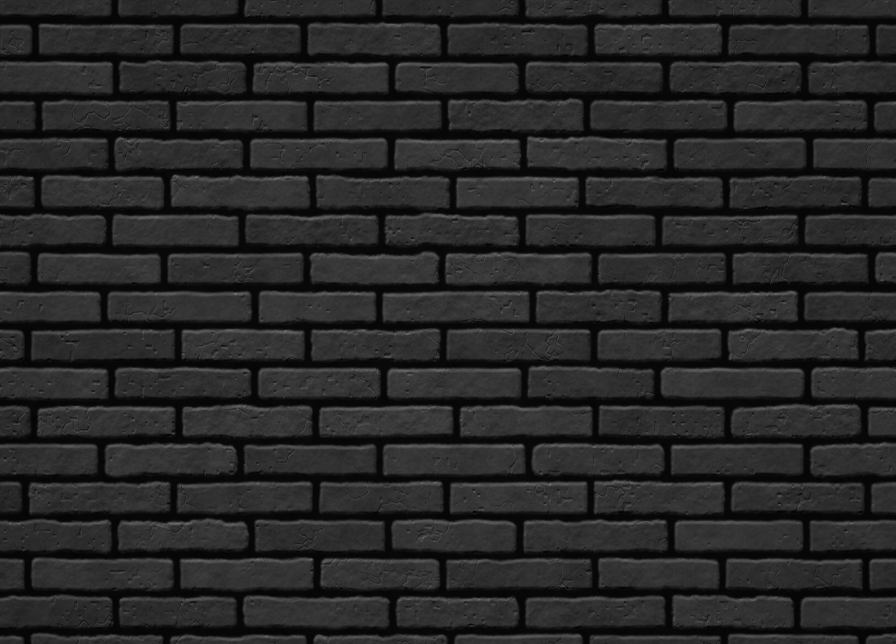
Write a Shadertoy shader that draws this texture.

```glsl
// Lengths are fractions of the canvas height
const vec2 PITCH = vec2(0.2158, 0.0593);
const vec2 GAP = vec2(0.0105, 0.0085);
const vec3 MORTAR = vec3(0.028);
const vec3 CLAY = vec3(0.192);

float hash(vec2 p) {
    vec3 q = fract(p.xyx * vec3(0.1031, 0.1030, 0.0973));
    q += dot(q, q.yzx + 33.33);
    return fract((q.x + q.y) * q.z);
}

float noise(vec2 p) {
    vec2 i = floor(p), f = fract(p);
    f = f * f * (3.0 - 2.0 * f);
    return mix(mix(hash(i), hash(i + vec2(1, 0)), f.x),
               mix(hash(i + vec2(0, 1)), hash(i + vec2(1, 1)), f.x), f.y);
}

float fbm(vec2 p) {
    float sum = 0.0, amplitude = 0.5;
    for (int i = 0; i < 4; i++) {
        sum += amplitude * noise(p);
        p = mat2(1.6, 1.2, -1.2, 1.6) * p + 17.3;
        amplitude *= 0.5;
    }
    return sum / 0.9375;
}

float roundBox(vec2 p, vec2 halfSize, float radius) {
    vec2 q = abs(p) - halfSize + radius;
    return length(max(q, 0.0)) + min(max(q.x, q.y), 0.0) - radius;
}

// Uneven position of the joint left of a brick, in brick pitches
float joint(float column, float row) {
    return column + 0.11 * (hash(vec2(column + 31.0, row + 7.0)) - 0.5);
}

// Column and row of the brick at p; rows count down from the top
vec2 brickId(vec2 p, float stagger) {
    float row = floor((0.9976 - p.y) / PITCH.y + 0.5);
    float x = p.x / PITCH.x - 0.23 - stagger * mod(row + 1.0, 2.0);
    float column = floor(x);
    column -= step(x, joint(column, row));
    column += step(joint(column + 1.0, row), x);
    return vec2(column, row);
}

// Signed distance to the chipped outline of one brick
float brickDistance(vec2 p, vec2 id, float stagger) {
    float shift = 0.23 + stagger * mod(id.y + 1.0, 2.0);
    float left = joint(id.x, id.y), right = joint(id.x + 1.0, id.y);
    vec2 center = vec2((0.5 * (left + right) + shift) * PITCH.x, 0.9976 - id.y * PITCH.y);
    vec2 size = vec2((right - left) * PITCH.x, PITCH.y) - GAP;
    size.y -= 0.003 * hash(id + 53.0);
    vec2 local = p - center;
    local.y += local.x * 0.022 * (hash(id + 11.0) - 0.5);
    float wear = mix(0.002, 0.006, pow(hash(id + 71.0), 2.0));
    vec2 seed = id * 5.7 + 40.0;
    local.y += wear * (noise(p * 28.0 + seed) - 0.5);
    float radius = mix(0.004, 0.011, hash(id + 91.0));
    float chips = fbm(p * 90.0 + seed) - 0.5;
    return roundBox(local, 0.5 * size, radius) + wear * chips;
}

// Thin wandering cracks, only in some patches
float cracks(vec2 p, vec2 seed) {
    float line = abs(fbm(p * 23.0 + seed) - 0.5);
    float patches = smoothstep(0.58, 0.75, noise(p * 16.0 + seed + 9.0));
    return (1.0 - smoothstep(0.0, 0.025, line)) * patches;
}

// Raised face with rounded edges, grain, pits and cracks
float relief(vec2 p, vec2 id, float stagger) {
    vec2 seed = id * 13.1 + 60.0;
    float face = smoothstep(-0.001, 0.006, -brickDistance(p, id, stagger));
    float roughness = mix(0.35, 0.95, hash(id + 23.0));
    float pits = smoothstep(0.76, 0.92, noise(p * 145.0 + seed));
    pits *= smoothstep(0.35, 0.7, noise(p * 20.0 + seed));
    return face + roughness * fbm(p * 75.0 + seed) - 0.4 * pits - 0.3 * cracks(p, seed);
}

void mainImage(out vec4 fragColor, in vec2 fragCoord) {
    vec2 p = fragCoord / iResolution.y;
    vec2 uv = fragCoord / iResolution.xy;
    float pixel = 1.0 / iResolution.y;
    float stagger = 0.55;
    vec2 id = brickId(p, stagger);
    float d = brickDistance(p, id, stagger);
    float cover = 1.0 - smoothstep(-0.0012 - pixel, 0.0008 + pixel, d);

    // Light falls from above, slightly from the left
    vec2 lightStep = vec2(-0.0007, 0.0026);
    float slope = relief(p, id, stagger) - relief(p + lightStep, id, stagger);
    float glint = mix(0.14, 0.3, noise(p * 38.0));

    // Brick tone, blotches and fine grain
    float tone = 0.9 + 0.2 * hash(id + 3.0);
    tone += 0.3 * (fbm(p * 32.0 + id * 3.1 + 50.0) - 0.5);
    tone += 0.12 * (noise(p * 300.0) - 0.5);
    vec3 clay = max(CLAY * tone + glint * slope, 0.02);

    vec3 mortar = MORTAR * (0.65 + 0.7 * fbm(p * 60.0));
    vec2 q = uv - 0.5;
    float vignette = 1.04 - 0.4 * dot(q, q);
    fragColor = vec4(mix(mortar, clay, cover) * vignette, 1.0);
}
```
